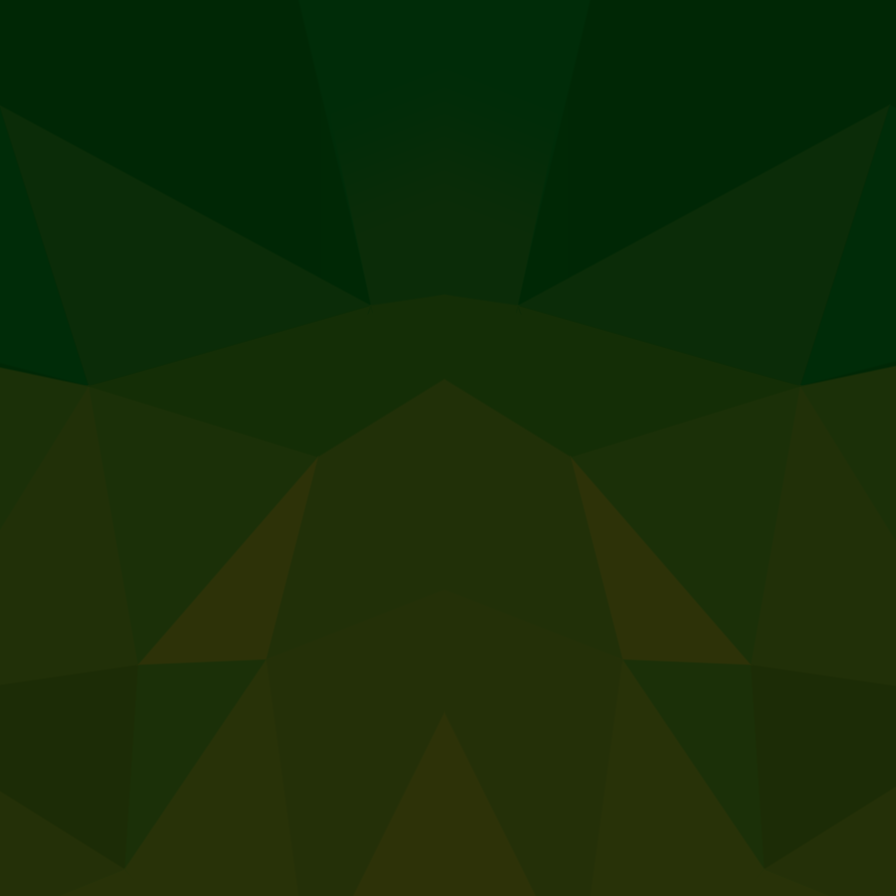
Write a WebGL 2 fragment shader that draws this background.

```glsl
#version 300 es
precision highp float;
// Dark low-poly backdrop: green facets above, olive facets below, mirrored
// about a vertical axis. Each facet is a smooth-edged triangle painted from
// back to front; corners run past the axis and the canvas to hide seams.

uniform vec2 u_resolution;
out vec4 outColor;

const float AXIS = 0.496;

const vec3 DEEP    = vec3(0.000, 0.153, 0.018);
const vec3 EMERALD = vec3(0.000, 0.171, 0.031);
const vec3 WING    = vec3(0.045, 0.173, 0.030);
const vec3 MOSS    = vec3(0.080, 0.180, 0.023);
const vec3 LEAF    = vec3(0.105, 0.188, 0.030);
const vec3 SHADE   = vec3(0.110, 0.172, 0.022);
const vec3 OLIVE   = vec3(0.130, 0.188, 0.031);
const vec3 EARTH   = vec3(0.143, 0.189, 0.030);
const vec3 BRONZE  = vec3(0.158, 0.196, 0.030);
const vec3 AMBER   = vec3(0.178, 0.197, 0.030);

float cross2(vec2 a, vec2 b) {
    return a.x * b.y - a.y * b.x;
}

// Signed distance to the line a-b, positive on its right side
float edgeDistance(vec2 p, vec2 a, vec2 b) {
    return cross2(p - a, normalize(b - a));
}

// Coverage of a triangle with either winding
float triangle(vec2 p, vec2 a, vec2 b, vec2 c, float soft) {
    float winding = sign(cross2(b - a, c - a));
    float d = max(winding * edgeDistance(p, a, b),
              max(winding * edgeDistance(p, b, c),
                  winding * edgeDistance(p, c, a)));
    return 1.0 - smoothstep(-soft, soft, d);
}

vec3 facet(vec3 base, vec3 tint, vec2 p, vec2 a, vec2 b, vec2 c, float soft) {
    return mix(base, tint, triangle(p, a, b, c, soft));
}

// Upper sky: central beam, side strips and wings
vec3 paintSky(vec2 p, vec2 wingIn, vec2 wingLow, float soft) {
    vec2 wingTip = vec2(0.497, 0.883);
    vec3 col = mix(DEEP, EMERALD, 0.25 * smoothstep(0.25, 0.0, p.x));
    col = facet(col, EMERALD, p, vec2(0.0, 0.32), vec2(0.17, 1.03),
                vec2(-0.4, 1.03), soft);
    float beam = triangle(p, vec2(0.0, 0.28), vec2(0.167, 1.052),
                          vec2(-0.4, 1.052), soft);
    col = mix(col, WING, beam * smoothstep(0.95, 0.74, p.y + 0.4 * p.x));
    col = facet(col, EMERALD, p, wingTip, wingLow, vec2(0.9, 0.7), soft);
    return facet(col, WING, p, wingTip, wingIn, wingLow, soft);
}

void main() {
    vec2 uv = gl_FragCoord.xy / u_resolution;
    vec2 p = vec2(abs(uv.x - AXIS), uv.y);
    float soft = max(1.0 / min(u_resolution.x, u_resolution.y), 0.0015);

    // Shared corners: x is the distance from the axis
    vec2 wingIn   = vec2(0.082, 0.659);
    vec2 wingLow  = vec2(0.397, 0.569);
    vec2 shoulder = vec2(0.141, 0.490);
    vec2 kiteOut  = vec2(0.342, 0.258);
    vec2 kiteIn   = vec2(0.199, 0.264);
    vec2 foot     = vec2(0.357, 0.030);
    vec2 core     = vec2(0.0, 0.3);

    vec3 col = paintSky(p, wingIn, wingLow, soft);

    // Ground and outer flanks
    col = mix(col, LEAF, smoothstep(soft, -soft, p.y - wingLow.y));
    col = facet(col, LEAF, p, wingLow, vec2(0.52, 0.595), vec2(0.52, 0.3), soft);
    col = facet(col, OLIVE, p, wingLow, vec2(0.889, -0.227), kiteOut, soft);
    col = facet(col, SHADE, p, kiteOut, foot, vec2(1.054, 0.154), soft);
    col = facet(col, EARTH, p, foot, vec2(0.913, 0.378), vec2(0.949, -0.21), soft);

    // Arched band
    col = facet(col, MOSS, p, wingLow, vec2(0.0, 0.671), vec2(-0.397, 0.569), soft);
    col = facet(col, MOSS, p, wingIn, vec2(-0.082, 0.683), core, soft);
    col = facet(col, MOSS, p, wingLow, wingIn, shoulder, soft);
    col = facet(col, MOSS, p, wingIn, shoulder, core, soft);
    col = facet(col, MOSS, p, wingLow, shoulder, vec2(-0.2, 0.62), soft);

    // Bright kites, then the gabled centre over their inner side
    col = facet(col, AMBER, p, shoulder, kiteOut, vec2(0.056, 0.27), soft);
    col = facet(col, OLIVE, p, kiteIn, shoulder, vec2(-0.4, 0.4), soft);
    col = facet(col, OLIVE, p, shoulder, vec2(-0.07, 0.62), vec2(-0.1, 0.2), soft);

    // Lower facets and the central peak
    col = facet(col, BRONZE, p, kiteIn, foot, vec2(-0.3, -0.792), soft);
    col = facet(col, BRONZE, p, foot, vec2(0.949, -0.21), vec2(-0.4, -0.792), soft);
    col = facet(col, EARTH, p, kiteIn, vec2(-0.2, 0.42), vec2(0.055, -0.792), soft);
    col = facet(col, AMBER, p, vec2(-0.05, 0.305), vec2(0.163, -0.123),
                vec2(-0.3, -0.123), soft);

    outColor = vec4(col, 1.0);
}
```
